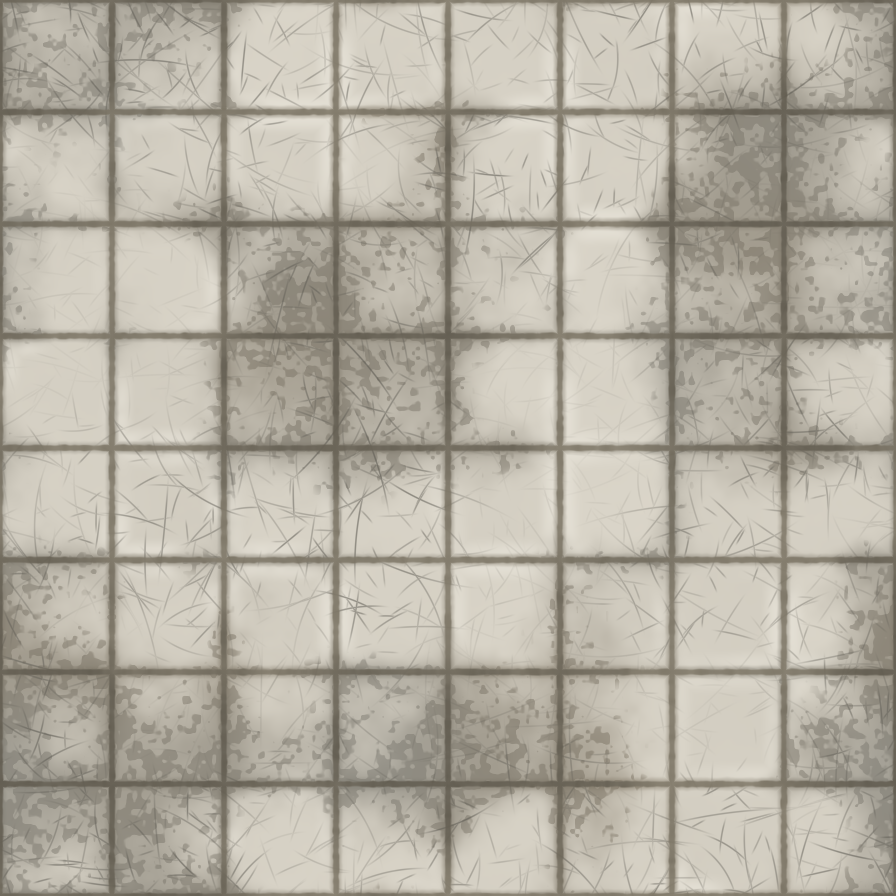
Write a three.js fragment shader that draws this texture.

```glsl
// Grid of worn, pale square tiles with dark grout, edge grime and fine scratches.
#define TILES 8.0
#define GROUT_HALF 0.027
#define GRIME 0.56
#define SPECKLE 0.42
#define SCRATCH_WIDTH 0.0017
#define SCRATCH_INK 0.62
#define GLAZE vec3(0.838, 0.818, 0.770)
#define GLAZE_LIGHT vec3(0.895, 0.878, 0.835)
#define GRIME_BROWN vec3(0.470, 0.430, 0.360)
#define GRIME_GRAY vec3(0.490, 0.480, 0.445)
#define GROUT vec3(0.455, 0.430, 0.375)
#define SCRATCH_COLOR vec3(0.370, 0.360, 0.330)

varying vec2 vUv;

float hash(vec2 p) {
  vec3 q = fract(p.xyx * 0.1031);
  q += dot(q, q.yzx + 33.33);
  return fract((q.x + q.y) * q.z);
}

vec2 hash2(vec2 p) {
  return vec2(hash(p), hash(p + 57.3));
}

// Value noise with n cells across the canvas, wrapping at its borders.
float noise(vec2 uv, float n, float seed) {
  vec2 p = uv * n;
  vec2 i = floor(p);
  vec2 f = p - i;
  f = f * f * (3.0 - 2.0 * f);
  vec2 a = mod(i, n) + seed;
  vec2 b = mod(i + 1.0, n) + seed;
  return mix(mix(hash(a), hash(vec2(b.x, a.y)), f.x),
             mix(hash(vec2(a.x, b.y)), hash(b), f.x), f.y);
}

float fbm(vec2 uv, float n, float seed) {
  float sum = 0.0;
  float amp = 0.5;
  for (int i = 0; i < 5; i++) {
    sum += amp * noise(uv, n, seed);
    n *= 2.0;
    amp *= 0.5;
    seed += 19.0;
  }
  return sum / 0.96875;
}

// Slightly bent, tapering strokes scattered over an n by n wrapping grid.
float scratches(vec2 uv, float n, float seed) {
  vec2 p = uv * n;
  vec2 cell = floor(p);
  float ink = 0.0;
  for (int y = -1; y <= 1; y++) {
    for (int x = -1; x <= 1; x++) {
      vec2 c = cell + vec2(float(x), float(y));
      for (int k = 0; k < 3; k++) {
        vec2 id = mod(c, n) + seed + float(k) * 37.0;
        vec2 shape = hash2(id + 91.7);
        vec2 rel = p - c - hash2(id);
        float angle = 6.2832 * shape.x;
        vec2 dir = vec2(cos(angle), sin(angle));
        float along = dot(rel, dir);
        float bend = (hash(id + 13.1) - 0.5) * 0.5;
        float across = dot(rel, vec2(-dir.y, dir.x)) + bend * along * along;
        float reach = mix(0.25, 0.9, shape.y * shape.y);
        float taper = 1.0 - smoothstep(0.3, 1.0, abs(along) / reach);
        float stroke = 1.0 - smoothstep(0.0, SCRATCH_WIDTH, abs(across) / n);
        ink = max(ink, stroke * taper * mix(0.35, 1.0, hash(id + 29.3)));
      }
    }
  }
  return ink;
}

void main() {
  // Tile layout and distance to the nearest joint
  vec2 p = vUv * TILES;
  vec2 f = fract(p);
  vec2 toJoint = min(f, 1.0 - f);
  float d = min(toJoint.x, toJoint.y);
  float tileTone = hash(mod(floor(p), TILES) + 7.0) - 0.5;
  float fine = 0.5 * (noise(vUv, 180.0, 3.0) + noise(vUv, 96.0, 41.0));

  // Grime gathers along the joints, in the corners and in broad stains
  float edge = exp(-9.0 * d);
  float corner = exp(-6.0 * length(toJoint));
  float stain = fbm(vUv, 6.0, 11.0);
  float dirt = smoothstep(0.42, 0.86, stain + 0.20 * edge + 0.12 * corner);
  float hue = noise(vUv, 7.0, 83.0);
  vec3 grimeColor = mix(GRIME_BROWN, GRIME_GRAY, hue);

  // Glaze with a patchy light rim
  float rim = smoothstep(0.03, 0.07, d) * (1.0 - smoothstep(0.07, 0.22, d));
  rim *= smoothstep(0.3, 0.75, noise(vUv, 13.0, 61.0)) * (1.0 - dirt);
  vec3 color = GLAZE + 0.025 * tileTone + 0.018 * (fbm(vUv, 16.0, 131.0) - 0.5);
  color = mix(color, GLAZE_LIGHT, 0.85 * rim);

  // Soft stains and crumbly specks
  color = mix(color, grimeColor, GRIME * dirt);
  float speck = smoothstep(0.60, 0.72, fine + 0.38 * (dirt - 0.5));
  color = mix(color, grimeColor * 0.92, SPECKLE * speck * smoothstep(0.05, 0.4, dirt));

  // Scratches, densest in the worn areas
  float wear = smoothstep(0.40, 0.72, fbm(vUv, 5.0, 173.0) + 0.15 * dirt);
  float ink = max(scratches(vUv, 12.0, 5.0), 0.85 * scratches(vUv, 22.0, 211.0));
  color = mix(color, SCRATCH_COLOR, SCRATCH_INK * ink * mix(0.18, 1.0, wear));

  // Grout with ragged edges and a soft shadow
  float ragged = d + 0.018 * (fine - 0.5);
  float shadow = 1.0 - smoothstep(GROUT_HALF, GROUT_HALF * 2.6, ragged);
  float joint = 1.0 - smoothstep(GROUT_HALF * 0.55, GROUT_HALF * 1.35, ragged);
  vec3 groutColor = GROUT * mix(1.12, 0.86, smoothstep(0.3, 0.7, stain));
  color = mix(color, grimeColor, 0.28 * shadow);
  color = mix(color, groutColor + 0.06 * (fine - 0.5), 0.9 * joint);

  gl_FragColor = vec4(color, 1.0);
}
```
